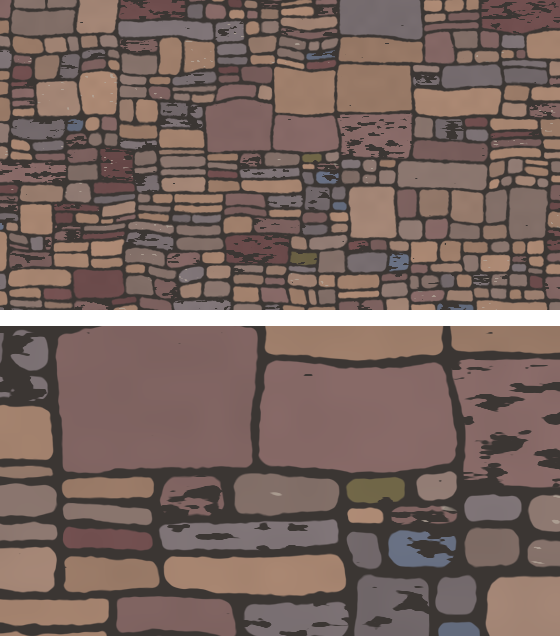
Top, the full canvas; bottom, a detail of the centre.
A Shadertoy shader for this texture:

```glsl
// A rubble stone wall: irregular tan, mauve and slate blocks in dark mortar.

const vec2 BLOCK_SIZE = vec2(0.225, 0.128);
const float JOINT_HALF_WIDTH = 0.0046;
const vec3 MORTAR = vec3(0.23, 0.21, 0.20);
const vec3 FLECK = vec3(0.70, 0.65, 0.60);

float hash(vec2 p) {
    return fract(sin(dot(p, vec2(127.1, 311.7))) * 43758.5453);
}

float noise(vec2 p) {
    vec2 i = floor(p), f = fract(p);
    f = f * f * (3.0 - 2.0 * f);
    float low = mix(hash(i), hash(i + vec2(1, 0)), f.x);
    float high = mix(hash(i + vec2(0, 1)), hash(i + vec2(1, 1)), f.x);
    return mix(low, high, f.y);
}

float fbm(vec2 p) {
    float sum = 0.0, gain = 0.5;
    for (int k = 0; k < 3; k++) {
        sum += gain * noise(p);
        p = p * 2.1 + 7.3;
        gain *= 0.5;
    }
    return sum / 0.875;
}

float knot(vec2 v) {
    return (hash(v + 3.7) - 0.5) * 0.68;
}

// Pinwheel tiling: joints pass horizontally or vertically at alternate knots.
void findBlock(vec2 p, out vec2 cell, out vec2 lo, out vec2 hi) {
    vec2 home = floor(p);
    cell = home;
    lo = home;
    hi = home + 1.0;
    for (int k = 0; k < 9; k++) {
        vec2 c = home + vec2(k % 3 - 1, k / 3 - 1);
        float a = knot(c), b = knot(c + vec2(1, 0));
        float d = knot(c + vec2(0, 1)), e = knot(c + 1.0);
        bool even = mod(c.x + c.y, 2.0) < 0.5;
        vec2 l = c + (even ? vec2(d, a) : vec2(a, b));
        vec2 h = c + 1.0 + (even ? vec2(b, e) : vec2(e, d));
        if (all(greaterThanEqual(p, l)) && all(lessThan(p, h))) {
            cell = c;
            lo = l;
            hi = h;
        }
    }
}

// Cuts a block into smaller stones; returns the identity of the one at p.
vec2 splitBlock(vec2 p, vec2 cell, inout vec2 lo, inout vec2 hi) {
    float path = 1.0;
    for (int k = 0; k < 3; k++) {
        vec2 id = cell + path * vec2(17.3, 9.7);
        vec2 size = hi - lo;
        bool sideways = size.x > size.y * mix(1.2, 3.1, hash(id));
        bool tooSmall = sideways ? size.x < 0.075 : size.y < 0.052;
        if (tooSmall || hash(id + 5.1) < 0.16) break;
        vec2 cut = mix(lo, hi, mix(0.32, 0.68, hash(id + 2.9)));
        bool upper = sideways ? p.x > cut.x : p.y > cut.y;
        vec2 axis = sideways ? vec2(1, 0) : vec2(0, 1);
        if (upper) lo = mix(lo, cut, axis);
        else hi = mix(hi, cut, axis);
        path = path * 2.0 + float(upper);
    }
    return cell + path * vec2(13.1, 7.9);
}

float roundedBox(vec2 p, vec2 halfSize, float radius) {
    vec2 q = abs(p) - halfSize + radius;
    return length(max(q, 0.0)) + min(max(q.x, q.y), 0.0) - radius;
}

vec3 stoneColor(float pick) {
    vec3 tan_ = vec3(0.64, 0.51, 0.43), buff = vec3(0.60, 0.49, 0.43);
    vec3 taupe = vec3(0.54, 0.46, 0.43), mauve = vec3(0.50, 0.39, 0.38);
    vec3 wine = vec3(0.43, 0.30, 0.30), gray = vec3(0.47, 0.43, 0.44);
    vec3 slate = vec3(0.39, 0.42, 0.49), olive = vec3(0.44, 0.40, 0.28);
    if (pick < 0.27) return tan_;
    if (pick < 0.41) return buff;
    if (pick < 0.59) return taupe;
    if (pick < 0.75) return mauve;
    if (pick < 0.84) return wine;
    if (pick < 0.955) return gray;
    return pick < 0.988 ? slate : olive;
}

void mainImage(out vec4 fragColor, in vec2 fragCoord) {
    float pixel = 1.0 / iResolution.y;
    vec2 uv = fragCoord * pixel;

    // Gentle bending keeps the joints from running straight.
    vec2 bend = vec2(noise(uv * 11.0), noise(uv * 9.0 + 31.0)) - 0.5;
    vec2 p = uv + bend * 0.022;

    vec2 cell, lo, hi;
    findBlock(p / BLOCK_SIZE, cell, lo, hi);
    lo *= BLOCK_SIZE;
    hi *= BLOCK_SIZE;
    vec2 id = splitBlock(p, cell, lo, hi);

    // Stone outline with worn corners and a hand-cut edge.
    vec2 halfSize = (hi - lo) * 0.5 - JOINT_HALF_WIDTH;
    float radius = min(mix(0.007, 0.018, hash(id + 1.3)), 0.8 * min(halfSize.x, halfSize.y));
    float edge = roundedBox(p - (lo + hi) * 0.5, halfSize, radius);
    edge += (noise(uv * 55.0) - 0.5) * 0.004 + (noise(uv * 150.0) - 0.5) * 0.0018;
    float stone = 1.0 - smoothstep(-pixel, pixel, edge);

    // Flat body colour with a slight shift for each stone.
    float pick = hash(id + 4.4);
    vec3 color = stoneColor(pick) * mix(0.92, 1.07, hash(id + 8.2));
    color *= 0.98 + 0.04 * noise(uv * 30.0);

    // Ragged, mostly level chips on the darker stones.
    bool worn = pick > 0.57 && hash(id + 6.6) < 0.42;
    float limit = worn ? mix(0.53, 0.66, hash(id + 9.5)) : 0.86;
    float chips = smoothstep(limit, limit + 0.04, fbm(uv * vec2(30.0, 85.0) + id));
    color = mix(color, MORTAR, chips);

    // Sparse pale scratches.
    float scratched = step(0.86, hash(id + 11.7));
    float scratch = noise((uv + vec2(0.0, uv.x * 0.15)) * vec2(50.0, 190.0));
    color = mix(color, FLECK, scratched * smoothstep(0.86, 0.93, scratch) * 0.8);

    fragColor = vec4(mix(MORTAR, color, stone), 1.0);
}
```
